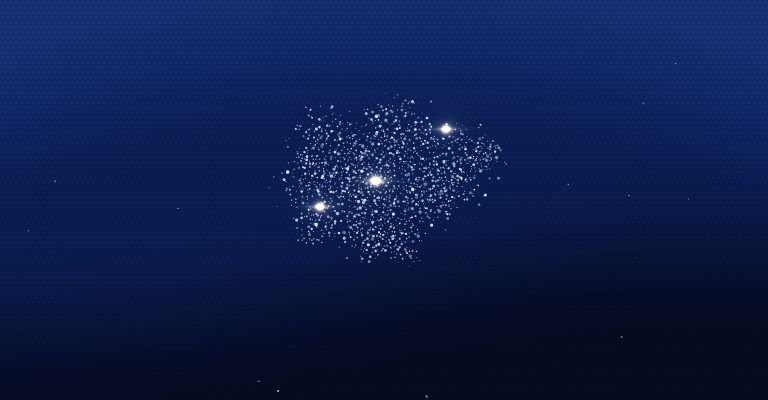
A Shadertoy shader for this background:

```glsl
// Glittering cloud of white particles with three flares on a dotted navy gradient.

float hash(vec2 p) {
    vec3 q = fract(vec3(p.xyx) * 0.1031);
    q += dot(q, q.yzx + 33.33);
    return fract((q.x + q.y) * q.z);
}

// Deep blue gradient, darkest at the lower right, brighter at the top corners
vec3 backdrop(vec2 uv) {
    float side = 2.0 * uv.x - 1.0;
    float low = uv.y + 0.1 - 0.2 * smoothstep(0.0, 0.9, uv.x);
    float high = uv.y + 0.16 * side * side;
    vec3 color = mix(vec3(0.017, 0.043, 0.135), vec3(0.038, 0.115, 0.325), smoothstep(0.05, 0.52, low));
    return mix(color, vec3(0.08, 0.185, 0.45), smoothstep(0.62, 1.08, high));
}

// Staggered grid of faint dots
float dotWeave(vec2 p) {
    vec2 g = p / vec2(0.0138, 0.0125);
    g.x += 0.5 * mod(floor(g.y), 2.0);
    return smoothstep(0.5, 0.12, length(fract(g) - 0.5));
}

// Particle density: soft lobes as centre and radius
float density(vec2 p) {
    const vec3 lobes[11] = vec3[11](
        vec3(0.817, 0.640, 0.085), vec3(0.780, 0.535, 0.070), vec3(0.992, 0.670, 0.080),
        vec3(1.131, 0.590, 0.095), vec3(0.930, 0.490, 0.110), vec3(1.068, 0.515, 0.075),
        vec3(0.940, 0.415, 0.055), vec3(1.010, 0.385, 0.045), vec3(1.220, 0.620, 0.032),
        vec3(0.790, 0.430, 0.045), vec3(0.945, 0.575, 0.085));
    float sum = 0.0;
    for (int i = 0; i < 11; i++) {
        vec2 d = (p - lobes[i].xy) / lobes[i].z;
        sum += 0.65 * exp(-dot(d, d) * dot(d, d));
    }
    return min(sum, 0.85);
}

// One jittered particle per cell, kept according to the density
float particles(vec2 p, float cell, float seed, float pixel) {
    float angle = seed * 0.7;
    mat2 turn = mat2(cos(angle), sin(angle), -sin(angle), cos(angle));
    vec2 g = turn * p / cell;
    vec2 id = floor(g);
    vec2 key = id + 150.0 + seed * 37.0;
    vec2 spot = id + 0.2 + 0.6 * vec2(hash(key), hash(key + 71.3));
    float size = hash(key + 19.7);
    float radius = cell * mix(0.07, 0.22, size * size);
    float dist = length(g - spot) * cell;
    float keep = step(hash(key + 43.1), density(spot * cell * turn));
    float shine = mix(0.35, 1.0, hash(key + 87.9));
    return keep * shine * clamp((radius - dist) / pixel + 0.5, 0.0, 1.0);
}

// Hot core, soft halo and a horizontal streak
float flare(vec2 d, float size) {
    d /= size;
    float core = 1.3 * exp(-dot(d, d) * 1.6);
    float halo = 0.4 * exp(-length(d * vec2(0.8, 1.0)) * 0.9);
    float streak = 0.7 * exp(-abs(d.x) * 0.7 - d.y * d.y * 7.0);
    return core + halo + streak;
}

void mainImage(out vec4 fragColor, in vec2 fragCoord) {
    vec2 uv = fragCoord / iResolution.xy;
    // Height units, with the width held at the design aspect
    vec2 p = uv * vec2(1.925, 1.0);
    float pixel = 1.0 / iResolution.y;

    vec3 color = backdrop(uv);
    color *= 0.95 + 0.14 * dotWeave(p);

    // Scattered glitter in several cell sizes
    float glitter = 0.0;
    for (int i = 0; i < 4; i++) {
        float layer = float(i);
        glitter = max(glitter, particles(p, 0.0125 + 0.0025 * layer, layer + 1.0, pixel));
    }
    color = mix(color, vec3(0.87, 0.91, 0.98), glitter);

    // Three bright flares
    float light = flare(p - vec2(0.942, 0.548), 0.0145)
                + flare(p - vec2(0.802, 0.483), 0.0120)
                + flare(p - vec2(1.118, 0.677), 0.0120);
    color = mix(color, vec3(1.0, 0.99, 0.97), min(light, 1.0));

    fragColor = vec4(color, 1.0);
}
```
